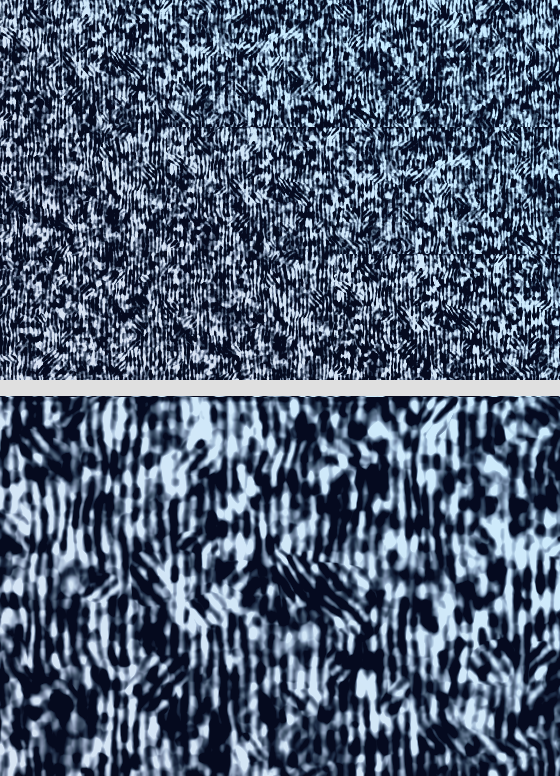
Top: the whole. Bottom: its middle third, enlarged.
Write a WebGL 2 fragment shader that draws this texture.

```glsl
#version 300 es
precision highp float;
// Blue-white static: small soft cellular clumps, strands and grain, overlaid
// with a fine vertical grating that breaks into slanted hatching in a few spots.
// The field is restarted in overlapping sheets stepped to the lower right.

uniform vec2 u_resolution;
out vec4 fragColor;

const float TAU = 6.28319;
const vec2 SHEET_STEP = vec2(0.44, 0.334);

vec3 hash3(vec2 cell) {
    vec3 h = fract(cell.xyx * vec3(0.1031, 0.1030, 0.0973));
    h += dot(h, h.yxz + 33.33);
    return fract((h.xxy + h.yzz) * h.zyx);
}

// Cellular noise: random tones blended around jittered cell centres, 0 to 1.
float softCells(vec2 p, float sharpness) {
    vec2 base = floor(p);
    float total = 0.0;
    float weights = 0.0001;
    for (int y = -1; y <= 1; y++) {
        for (int x = -1; x <= 1; x++) {
            vec2 cell = base + vec2(x, y);
            vec3 h = hash3(cell + 17.0);
            vec2 d = cell + 0.15 + 0.7 * h.xy - p;
            float w = exp(-sharpness * dot(d, d));
            total += w * h.z;
            weights += w;
        }
    }
    return total / weights;
}

float wave(vec2 p, vec2 frequency, float phase) {
    return sin(TAU * (dot(p, frequency) + phase));
}

// Vertical lines, with small rare patches of hatching at either slant.
float grating(vec2 p) {
    float wobble = softCells(p * vec2(26.0, 22.0) + 40.0, 5.0);
    float patchTone = softCells(p * vec2(24.0, 28.0) + 90.0, 7.0);
    float lines = wave(p, vec2(94.0, 0.0), wobble);
    float rising = wave(p, vec2(66.0, 62.0), wobble);
    float falling = wave(p, vec2(68.0, -60.0), wobble);
    float hatch = mix(lines, rising, smoothstep(0.80, 0.88, patchTone));
    return mix(falling, hatch, smoothstep(0.10, 0.18, patchTone));
}

// Brightness of the static before it is clipped to the ramp.
float staticTone(vec2 p) {
    float clumps = softCells(p * vec2(64.0, 58.0), 7.0) - 0.5;
    float strands = softCells(p * vec2(115.0, 80.0) + 200.0, 7.0) - 0.5;
    float grain = softCells(p * vec2(165.0, 140.0) + 500.0, 6.0) - 0.5;
    float strength = 0.14 + 0.36 * softCells(p * vec2(28.0, 22.0) + 60.0, 6.0);
    return 0.88 * clumps + 1.1 * strands + 0.55 * grain + strength * grating(p);
}

vec3 ramp(float t) {
    vec3 colours[6] = vec3[6](
        vec3(0.02, 0.04, 0.12), vec3(0.11, 0.17, 0.27),
        vec3(0.27, 0.35, 0.44), vec3(0.46, 0.53, 0.64),
        vec3(0.64, 0.73, 0.83), vec3(0.83, 0.91, 0.97));
    float s = clamp((t - 0.04) / 0.87, 0.0, 1.0) * 5.0;
    int i = min(int(s), 4);
    return mix(colours[i], colours[i + 1], s - float(i));
}

// Broken dark line along the top edge of a sheet.
float seam(vec2 p) {
    float band = 1.0 - smoothstep(0.002, 0.006, p.y);
    return band * smoothstep(0.25, 0.55, softCells(vec2(p.x * 45.0, 3.5), 6.0));
}

void main() {
    vec2 p = gl_FragCoord.xy / u_resolution.y;
    p.y = 1.0 - p.y;

    // Pick the topmost sheet and work from its upper left corner.
    vec2 steps = floor(p / SHEET_STEP);
    float sheet = clamp(min(steps.x, steps.y), 0.0, 2.0);
    vec2 local = p - sheet * SHEET_STEP;
    float last = step(1.5, sheet);

    // Slow drift: cool and bright to the right, dim towards the lower left.
    float cool = smoothstep(-0.5, 0.9, local.x - local.y);
    float level = 0.32 + 0.04 * cool - 0.04 * last;
    float contrast = 1.0 + 0.18 * last;
    float tone = level + contrast * staticTone(local);
    tone -= 0.4 * seam(local) * step(0.5, sheet);

    vec3 colour = ramp(tone);
    vec3 tint = mix(vec3(1.02, 0.98, 0.98), vec3(0.95, 1.02, 1.03), cool);
    fragColor = vec4(clamp(colour * tint, 0.0, 1.0), 1.0);
}
```
